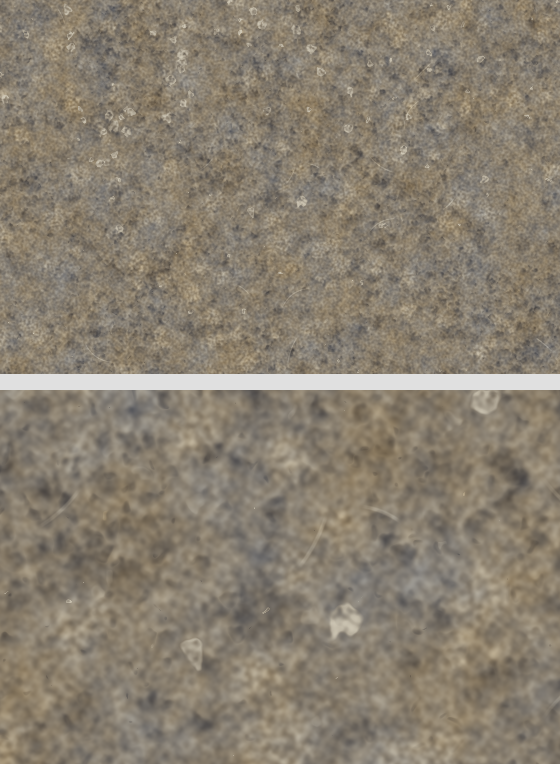
Top, the full canvas; bottom, a detail of the centre.
A Shadertoy shader for this texture:

```glsl
// Weathered stone slab: a grainy grey-brown ground with ragged dark spots,
// soft tan patches and chalky lichen rosettes. Gradient noise gives the mottling
// and warps scattered discs; a single tone value is then mapped to colour.

const vec3 SHADOW = vec3(0.34, 0.31, 0.275);
const vec3 STONE  = vec3(0.54, 0.50, 0.437);
const vec3 CHALK  = vec3(0.78, 0.75, 0.68);
const vec3 WARM_SHIFT = vec3(0.022, 0.0, -0.036);
const mat2 TURN = mat2(0.8, 0.6, -0.6, 0.8);

// Two random values in 0..1 for an integer cell
vec2 hash2(vec2 cell, float seed) {
    uvec2 v = uvec2(ivec2(cell + seed * vec2(131.0, 277.0)));
    v = v * 1664525u + 1013904223u;
    for (int i = 0; i < 2; i++) {
        v.x += v.y * 1664525u;
        v.y += v.x * 1664525u;
        v ^= v >> 16u;
    }
    return vec2(v & 0xffffu) / 65535.0;
}

float cornerSlope(vec2 cell, vec2 offset, float seed) {
    float angle = 6.2832 * hash2(cell, seed).x;
    return dot(vec2(cos(angle), sin(angle)), offset);
}

float gradientNoise(vec2 p, float seed) {
    vec2 cell = floor(p), f = fract(p);
    vec2 u = f * f * f * (f * (f * 6.0 - 15.0) + 10.0);
    vec2 e = vec2(1.0, 0.0);
    float low = mix(cornerSlope(cell, f, seed),
                    cornerSlope(cell + e.xy, f - e.xy, seed), u.x);
    float high = mix(cornerSlope(cell + e.yx, f - e.yx, seed),
                     cornerSlope(cell + e.xx, f - e.xx, seed), u.x);
    return mix(low, high, u.y);
}

float fbm(vec2 p, float seed) {
    float sum = 0.0, amplitude = 0.5;
    for (int i = 0; i < 4; i++) {
        sum += amplitude * gradientNoise(p, seed + float(i));
        p = TURN * p * 2.03;
        amplitude *= 0.5;
    }
    return sum;
}

// Distance to the nearest scattered disc, in units of that disc's radius
float scatter(vec2 p, float radius, float share, float seed) {
    vec2 home = floor(p);
    float nearest = 9.0;
    for (int y = -1; y <= 1; y++)
    for (int x = -1; x <= 1; x++) {
        vec2 cell = home + vec2(x, y);
        vec2 pick = hash2(cell, seed + 40.0);
        float size = radius * mix(0.45, 1.0, pick.y) * smoothstep(0.0, 0.12, share - pick.x);
        nearest = min(nearest, length(p - cell - hash2(cell, seed)) / max(size, 0.001));
    }
    return nearest;
}

// Pale ring with a fainter, broken centre
float rosette(float d, float breakup) {
    float body = 1.0 - smoothstep(0.75, 1.1, d);
    float rim = smoothstep(0.25, 0.75, d);
    return body * clamp(mix(0.5, 1.0, rim) + breakup, 0.0, 1.0);
}

// Thin bent hairlines
float scratches(vec2 p, float aspect, float seed) {
    float mask = 0.0;
    for (int i = 0; i < 14; i++) {
        vec2 place = hash2(vec2(i, 3), seed) * vec2(aspect, 1.0);
        vec2 shape = hash2(vec2(i, 8), seed);
        float angle = 3.1416 * shape.x;
        vec2 q = mat2(cos(angle), -sin(angle), sin(angle), cos(angle)) * (p - place);
        float reach = mix(0.02, 0.055, shape.y);
        float gap = abs(q.y + (shape.y - 0.5) * 14.0 * q.x * q.x);
        mask = max(mask, (1.0 - smoothstep(0.0006, 0.0026, gap))
                       * (1.0 - smoothstep(0.5 * reach, reach, abs(q.x))));
    }
    return mask;
}

void mainImage(out vec4 fragColor, in vec2 fragCoord) {
    vec2 p = fragCoord / iResolution.y;
    float aspect = iResolution.x / iResolution.y;

    // Shared noise fields
    float broad = fbm(p * 5.0, 1.0);
    float mottle = fbm(p * 34.0, 7.0);
    float medium = gradientNoise(TURN * p * 72.0, 12.0);
    float fine = gradientNoise(TURN * p * 137.0, 13.0)
               + 0.7 * gradientNoise(p * TURN * 118.0 + 31.0, 14.0);
    vec2 ragged = p + 0.009 * vec2(gradientNoise(p * 62.0, 15.0), gradientNoise(p * 62.0, 16.0))
                    + 0.004 * vec2(medium, fine);

    // Dark growth: clustered spots over larger stains
    float crowd = clamp(0.36 + 1.5 * fbm(p * 4.0, 20.0) + 0.13 * (p.x / aspect - 0.5), 0.0, 0.8);
    float spots = 1.0 - smoothstep(0.3, 1.2, scatter(ragged * 36.0, 0.55, crowd, 21.0));
    float specks = 1.0 - smoothstep(0.3, 1.2, scatter(ragged * 64.0, 0.5, 0.6 * crowd, 22.0));
    float stain = smoothstep(0.04, 0.28, fbm(ragged * 13.0, 23.0));
    float dark = clamp(0.75 * spots + 0.55 * specks + 0.6 * stain, 0.0, 1.1);

    // Soft pale patches
    float patches = 1.0 - smoothstep(0.45, 1.15, scatter(ragged * 15.0, 0.52, 0.42, 30.0));
    float dots = 1.0 - smoothstep(0.6, 1.1, scatter(ragged * 30.0, 0.36, 0.2, 31.0));

    // Chalky lichen gathers in the upper left and centre
    float colony = (1.0 - smoothstep(0.5, 1.0, p.x / aspect)) * smoothstep(0.3, 0.75, p.y);
    float lichenShare = 0.07 + colony * clamp(0.16 + 1.3 * fbm(p * 4.5, 35.0), 0.0, 0.4);
    float breakup = 0.8 * fine + 0.5 * medium;
    float lichen = rosette(scatter(ragged * 27.0, 0.42, lichenShare, 36.0), breakup);
    float large = rosette(scatter(ragged * 8.0, 0.27, 0.09, 37.0), breakup - 0.15);

    // Combine into one tone, with 0.54 as bare stone
    float tone = 0.542 + 0.07 * broad + 0.16 * mottle + 0.06 * medium + 0.095 * fine;
    tone += 0.055 * patches * (1.0 + fine) + 0.045 * dots;
    tone -= 0.125 * dark * (1.0 - 0.5 * patches);
    tone += 0.17 * lichen + 0.11 * large + 0.09 * scratches(p, aspect, 43.0);

    // Tone to colour, with tan and ochre drift
    vec3 colour = mix(SHADOW, STONE, clamp((tone - 0.34) / 0.2, -0.6, 1.0));
    colour = mix(colour, CHALK, clamp((tone - 0.54) / 0.24, 0.0, 1.1));
    float warmth = 3.0 * fbm(p * 9.0, 50.0) + 0.8 * medium + 0.4 * patches - 0.3 * dark;
    colour += WARM_SHIFT * warmth * (1.0 - max(lichen, large));
    fragColor = vec4(clamp(colour, 0.0, 1.0), 1.0);
}
```
